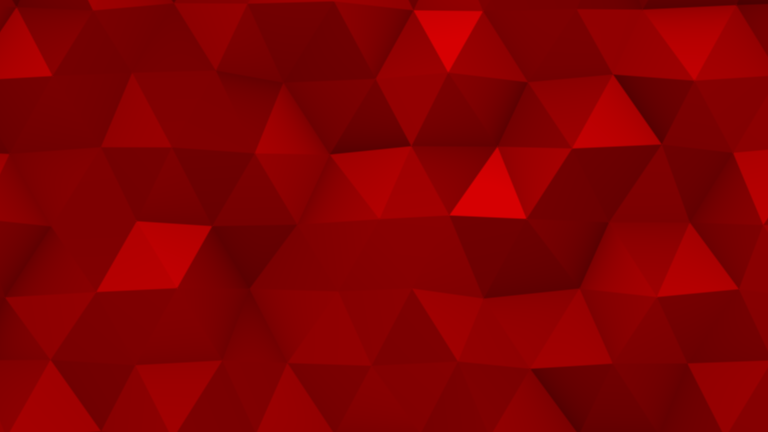
A WebGL 2 fragment shader for this background:

```glsl
#version 300 es
precision highp float;
// Deep red low-poly relief: a slightly uneven triangle mesh with soft shading in its creases.

uniform vec2 u_resolution;
out vec4 fragColor;

vec3 hash3(vec2 id) {
    vec3 p = fract(vec3(id.xyx) * vec3(0.1031, 0.1030, 0.0973));
    p += dot(p, p.yxz + 33.33);
    return fract((p.xxy + p.yzz) * p.zyx);
}

// Mesh vertex: jittered lattice position, with its height in z
vec3 meshVertex(vec2 id) {
    vec3 rnd = hash3(id + 61.0);
    vec2 q = id + (rnd.xy - 0.5) * 0.18;
    return vec3((q.x + 0.5 * q.y + 0.16) * 0.185, (q.y - 0.07) / 6.0, rnd.z / 6.0);
}

float cross2(vec2 a, vec2 b) {
    return a.x * b.y - a.y * b.x;
}

// One facet, pointing up (dir = 1) or down (dir = -1): premultiplied colour and coverage
vec4 facet(vec2 p, vec2 corner, float dir, float soft) {
    vec2 ids[3] = vec2[3](corner, corner + vec2(dir, 0.0), corner + vec2(0.0, dir));
    vec3 v[3];
    for (int i = 0; i < 3; i++) v[i] = meshVertex(ids[i]);

    // Distance to the edge opposite each vertex
    float edgeDist[3];
    float inside = 1.0;
    for (int i = 0; i < 3; i++) {
        vec2 start = v[(i + 1) % 3].xy;
        vec2 edge = v[(i + 2) % 3].xy - start;
        edgeDist[i] = cross2(edge, p - start) / length(edge);
        inside = min(inside, edgeDist[i]);
    }
    float coverage = smoothstep(-soft, soft, inside);
    if (coverage <= 0.0) return vec4(0.0);

    // Slope towards the light with some variety per facet, and surface height at p
    vec3 rnd = hash3(corner * 3.0 + dir + 151.0);
    vec3 n = cross(v[1] - v[0], v[2] - v[0]);
    vec2 slope = n.xy / n.z;
    float lit = 0.75 * dot(slope, vec2(0.1, 0.99)) + 0.7 * (rnd.x - 0.5);
    float height = 6.0 * (v[0].z - dot(slope, p - v[0].xy));

    // Creases: darken some facets along their deeper valleys
    float strength = mix(0.04, 0.45, rnd.y) * clamp(1.0 - 0.5 * lit, 0.5, 1.3);
    float light = 1.0;
    for (int i = 0; i < 3; i++) {
        int j = (i + 1) % 3;
        int k = (i + 2) % 3;
        float across = meshVertex(ids[j] + ids[k] - ids[i]).z;
        float valley = max(6.0 * (v[i].z + across - v[j].z - v[k].z) - 0.3, 0.0);
        light *= 1.0 - min(strength * valley, 0.5) * exp(-max(edgeDist[i], 0.0) / 0.045);
    }

    float red = 0.505 * exp(0.45 * lit + 0.2 * lit * lit) * (0.94 + 0.12 * height) * light;
    return vec4(min(red, 0.84) * vec3(1.0, 0.0, 0.008), 1.0) * coverage;
}

void main() {
    vec2 p = gl_FragCoord.xy / u_resolution.y;
    float soft = 0.6 / u_resolution.y + 0.0015;

    // Lattice cell under this point
    float row = p.y * 6.0 + 0.07;
    vec2 cell = floor(vec2(p.x / 0.185 - 0.16 - 0.5 * row, row));

    // Blend the nearby facets by their coverage
    vec4 sum = vec4(0.0);
    for (int y = -1; y <= 1; y++) {
        for (int x = -1; x <= 1; x++) {
            vec2 id = cell + vec2(x, y);
            sum += facet(p, id, 1.0, soft);
            sum += facet(p, id + 1.0, -1.0, soft);
        }
    }
    fragColor = vec4(sum.rgb / max(sum.a, 0.001), 1.0);
}
```
